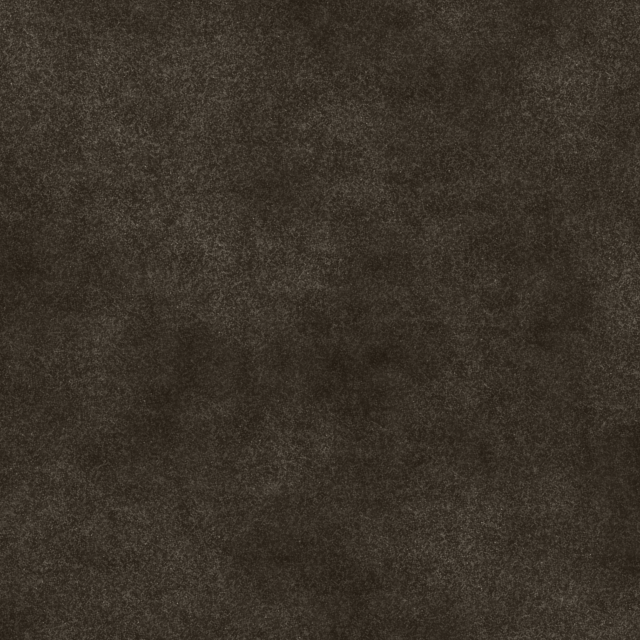
A WebGL 2 fragment shader for this texture:

```glsl
#version 300 es
precision highp float;
precision highp int;

uniform vec2 u_resolution;
out vec4 fragColor;

// Colour
const vec3 BASE_COLOR = vec3(0.217, 0.187, 0.150);
const vec3 LIGHT_TINT = vec3(1.0, 1.0, 0.97);

// Soft stains and faint bands
const float CLOUD_SCALE = 7.0;
const float CLOUD_AMOUNT = 0.105;
const float MOTTLE_SCALE = 34.0;
const float MOTTLE_AMOUNT = 0.062;
const vec2 BAND_SCALE = vec2(5.0, 64.0);
const float BAND_AMOUNT = 0.016;

// Grain, turned so that its lattice stays hidden
const mat2 GRAIN_TURN = mat2(0.8, 0.6, -0.6, 0.8);
const float FINE_SCALE = 500.0;
const float COARSE_SCALE = 230.0;
const float GRAIN_AMOUNT = 0.185;
const float GRAIN_SKEW = 0.16;

// Fibres, sized in cells of their grid
const float FIBRE_GRID = 38.0;
const int FIBRES_PER_CELL = 3;
const float FIBRE_WIDTH = 0.0008;
const float FIBRE_LIGHT = 0.06;

// Specks
const float SPECK_GRID = 95.0;
const float SPECK_SHARE = 0.17;
const float SPECK_LIGHT = 0.16;

uint mixBits(uint n) {
    n = n * 747796405u + 2891336453u;
    n = ((n >> ((n >> 28u) + 4u)) ^ n) * 277803737u;
    return (n >> 22u) ^ n;
}

float hash(vec2 cell, uint seed) {
    uvec2 c = uvec2(ivec2(cell));
    uint bits = mixBits(c.x + mixBits(c.y + mixBits(seed)));
    return float(bits >> 8u) / 16777216.0;
}

float valueNoise(vec2 p, uint seed) {
    vec2 i = floor(p);
    vec2 f = fract(p);
    f = f * f * (3.0 - 2.0 * f);
    float low = mix(hash(i, seed), hash(i + vec2(1, 0), seed), f.x);
    float high = mix(hash(i + vec2(0, 1), seed), hash(i + vec2(1, 1), seed), f.x);
    return mix(low, high, f.y);
}

// Layered noise centred on zero
float fbm(vec2 p, uint seed) {
    float sum = 0.0;
    float weight = 0.5;
    for (uint i = 0u; i < 5u; i++) {
        sum += weight * (valueNoise(p, seed + i) - 0.5);
        p = mat2(1.6, 1.2, -1.2, 1.6) * p + 7.3;
        weight *= 0.55;
    }
    return sum;
}

// Short bent hairs at random angles
float fibres(vec2 uv, float pixel) {
    vec2 p = uv * FIBRE_GRID;
    float width = FIBRE_WIDTH * FIBRE_GRID;
    float soft = pixel * FIBRE_GRID;
    float light = 0.0;
    for (int y = -1; y <= 1; y++)
    for (int x = -1; x <= 1; x++)
    for (int k = 0; k < FIBRES_PER_CELL; k++) {
        vec2 cell = floor(p) + vec2(x, y);
        uint seed = 100u + uint(k) * 8u;
        vec2 center = cell + vec2(hash(cell, seed), hash(cell, seed + 1u));
        float angle = 6.2832 * hash(cell, seed + 2u);
        float halfLength = mix(0.12, 0.42, hash(cell, seed + 3u));
        float bend = mix(-1.1, 1.1, hash(cell, seed + 4u));
        float strength = hash(cell, seed + 5u);
        vec2 along = vec2(cos(angle), sin(angle));
        vec2 d = p - center;
        vec2 q = vec2(dot(d, along), dot(d, vec2(-along.y, along.x)));
        q.y -= bend * q.x * q.x;
        float body = 1.0 - smoothstep(width - 0.5 * soft, width + 0.7 * soft, abs(q.y));
        float taper = 1.0 - smoothstep(0.6 * halfLength, halfLength, abs(q.x));
        light = max(light, body * taper * strength * strength);
    }
    return light;
}

// Tiny bright points, kept inside their cells
float specks(vec2 uv, float pixel) {
    vec2 p = uv * SPECK_GRID;
    vec2 cell = floor(p);
    vec2 center = 0.3 + 0.4 * vec2(hash(cell, 200u), hash(cell, 201u));
    float radius = mix(0.05, 0.13, hash(cell, 202u));
    float soft = 0.6 * pixel * SPECK_GRID;
    float dist = length(fract(p) - center);
    float disc = 1.0 - smoothstep(radius - soft, radius + soft, dist);
    float present = step(hash(cell, 203u), SPECK_SHARE);
    return disc * present * mix(0.25, 1.0, hash(cell, 204u));
}

void main() {
    float pixel = 1.0 / min(u_resolution.x, u_resolution.y);
    vec2 uv = gl_FragCoord.xy * pixel;
    vec2 turned = GRAIN_TURN * uv;

    float cloud = fbm(uv * CLOUD_SCALE, 1u);
    float mottle = fbm(uv * MOTTLE_SCALE, 20u);
    float band = valueNoise(uv * BAND_SCALE, 40u) - 0.5;
    float grain = mix(valueNoise(turned * COARSE_SCALE, 51u), valueNoise(turned * FINE_SCALE, 50u), 0.68) - 0.5;

    // Lighter areas show more nap
    float nap = clamp(1.0 + 1.2 * cloud, 0.6, 1.4);
    float tone = CLOUD_AMOUNT * cloud + MOTTLE_AMOUNT * mottle + BAND_AMOUNT * band;
    tone += nap * (GRAIN_AMOUNT * grain + GRAIN_SKEW * grain * grain);
    tone += nap * (FIBRE_LIGHT * fibres(uv, pixel) + SPECK_LIGHT * specks(uv, pixel));
    fragColor = vec4(clamp(BASE_COLOR + LIGHT_TINT * tone, 0.0, 1.0), 1.0);
}
```
